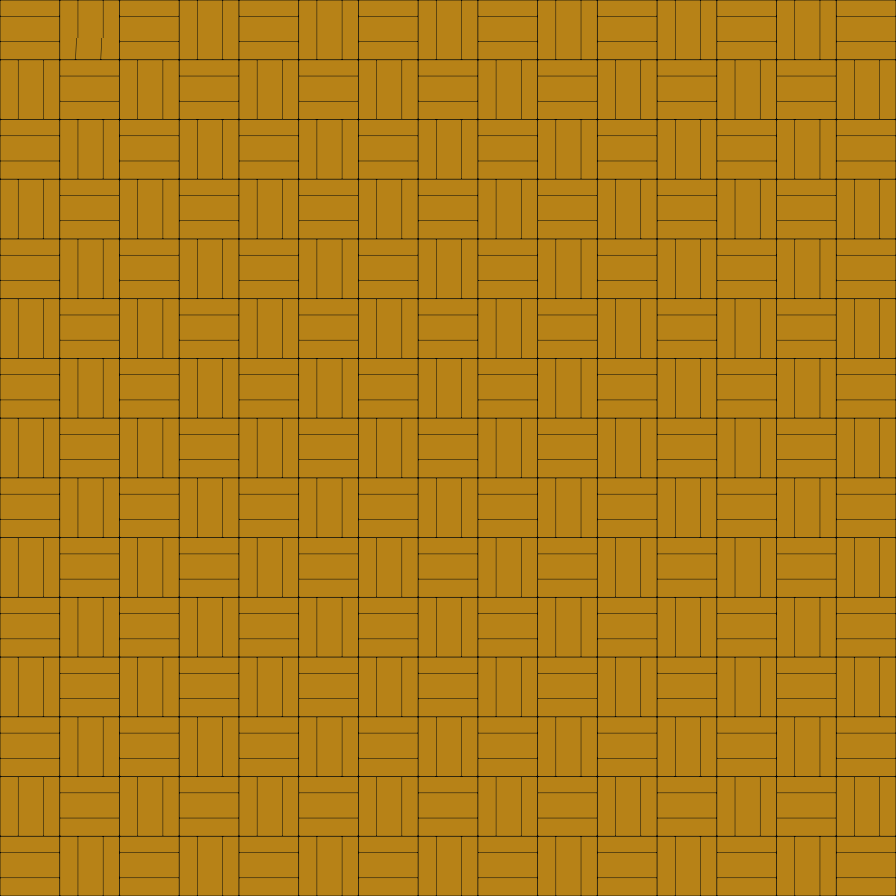
Reproduce this pattern procedurally as a Shadertoy shader.

```glsl
// Basket-weave parquet: square tiles of three planks, turned in a checkerboard.
#define TILES 15.0
#define WOOD vec3(0.718, 0.510, 0.090)
#define GAP vec3(0.020, 0.035, 0.040)
#define EDGE_WIDTH 0.0125
#define SEAM_WIDTH 0.0085
#define SEAM_LOW 0.305
#define SEAM_HIGH 0.727
#define CORNER_RADIUS 0.022
#define SLIPPED_TILE vec2(1.0, 14.0)
#define SLIP_END 0.36

// Share of a pixel covered by a line of the given width at distance d
float lineCoverage(float d, float width, float pixel) {
    float h = 0.5 * width;
    return clamp((h - d) / pixel + 0.5, 0.0, 1.0)
         - clamp((-h - d) / pixel + 0.5, 0.0, 1.0);
}

// Extra line width where rounded plank corners open the gap
float cornerFlare(float endDistance) {
    float r = CORNER_RADIUS;
    float k = max(r - endDistance, 0.0);
    return 2.0 * (r - sqrt(r * r - k * k));
}

void mainImage(out vec4 fragColor, in vec2 fragCoord) {
    vec2 p = fragCoord / iResolution.xy * TILES;
    vec2 tile = floor(p);
    vec2 f = p - tile;
    vec2 pixel = TILES / iResolution.xy;
    vec2 edge = min(f, 1.0 - f);

    // Turn every other tile: x runs along the planks, y across them
    bool upright = mod(tile.x + tile.y, 2.0) > 0.5;
    vec2 q = upright ? f.yx : f;
    float acrossPixel = upright ? pixel.x : pixel.y;

    // One tile has the lower part of its seams slipped sideways
    if (tile == SLIPPED_TILE && q.x < SLIP_END)
        q.y += mix(0.040, 0.025, q.x / SLIP_END);

    // Seams between planks
    float seam = min(abs(q.y - SEAM_LOW), abs(q.y - SEAM_HIGH));
    float alongEdge = min(q.x, 1.0 - q.x);
    float seamInk = lineCoverage(seam, SEAM_WIDTH + cornerFlare(alongEdge), acrossPixel);

    // Gaps between tiles
    float inkX = lineCoverage(edge.x, EDGE_WIDTH + cornerFlare(edge.y), pixel.x);
    float inkY = lineCoverage(edge.y, EDGE_WIDTH + cornerFlare(edge.x), pixel.y);

    float ink = 1.0 - (1.0 - seamInk) * (1.0 - inkX) * (1.0 - inkY);
    fragColor = vec4(mix(WOOD, GAP, ink), 1.0);
}
```
